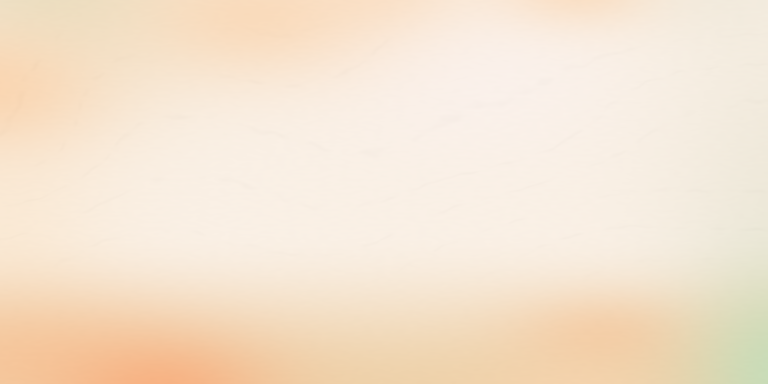
Reproduce this background procedurally as a WebGL 1 fragment shader.

```glsl
precision highp float;
// Soft cream backdrop with blurred peach, tan and mint glows near its edges.
// Elliptical Gaussian glows are layered over a vertical wash, then gradient
// noise adds faint broken contours and a fine horizontal paper grain.

uniform vec2 u_resolution;

const vec3 CREAM = vec3(0.978, 0.940, 0.898);
const vec3 BLUSH = vec3(0.980, 0.944, 0.922);
const vec3 IVORY = vec3(0.980, 0.905, 0.810);
const vec3 LINEN = vec3(0.925, 0.905, 0.845);
const vec3 SAND = vec3(0.930, 0.815, 0.655);
const vec3 SAGE = vec3(0.905, 0.865, 0.745);
const vec3 MINT = vec3(0.775, 0.865, 0.725);
const vec3 PEACH = vec3(0.980, 0.835, 0.690);
const vec3 APRICOT = vec3(0.965, 0.775, 0.605);
const vec3 CORAL = vec3(0.975, 0.675, 0.485);

vec2 hashGradient(vec2 cell) {
  float h = fract(sin(dot(cell, vec2(127.1, 311.7))) * 43758.5);
  return vec2(cos(6.2832 * h), sin(6.2832 * h));
}

// Gradient noise, roughly -0.7 to 0.7
float gradientNoise(vec2 p) {
  vec2 i = floor(p);
  vec2 f = p - i;
  vec2 w = f * f * f * (f * (f * 6.0 - 15.0) + 10.0);
  vec2 e = vec2(1.0, 0.0);
  float a = dot(hashGradient(i), f);
  float b = dot(hashGradient(i + e.xy), f - e.xy);
  float c = dot(hashGradient(i + e.yx), f - e.yx);
  float d = dot(hashGradient(i + e.xx), f - e.xx);
  return mix(mix(a, b, w.x), mix(c, d, w.x), w.y);
}

// Blend an elliptical Gaussian spot over a colour
vec3 addGlow(vec3 base, vec2 p, vec2 center, vec2 radius, vec3 tint, float strength) {
  vec2 d = (p - center) / radius;
  return mix(base, tint, strength * exp(-dot(d, d)));
}

// Thin lines where a smooth field crosses evenly spaced levels
float contourLines(float field, float spacing) {
  float toLevel = abs(fract(field / spacing) - 0.5);
  return 1.0 - smoothstep(0.0, 0.07, toLevel);
}

vec3 background(vec2 p) {
  vec3 color = CREAM;

  // Pale middle and muted right side
  color = addGlow(color, p, vec2(1.25, 0.80), vec2(0.40, 0.22), BLUSH, 0.9);
  color = addGlow(color, p, vec2(0.00, 0.40), vec2(0.28, 0.30), IVORY, 0.7);
  color = addGlow(color, p, vec2(2.08, 0.45), vec2(0.33, 0.50), LINEN, 0.85);

  // Warm wash along the bottom
  float wash = 1.0 - smoothstep(-0.02, 0.40, p.y);
  color = mix(color, SAND, 0.95 * wash);

  // Upper glows
  color = addGlow(color, p, vec2(0.15, 1.05), vec2(0.38, 0.26), SAGE, 0.9);
  color = addGlow(color, p, vec2(0.66, 0.96), vec2(0.34, 0.17), PEACH, 0.75);
  color = addGlow(color, p, vec2(1.00, 1.03), vec2(0.22, 0.11), PEACH, 0.45);
  color = addGlow(color, p, vec2(-0.04, 0.77), vec2(0.32, 0.17), PEACH, 0.95);
  color = addGlow(color, p, vec2(1.51, 1.03), vec2(0.22, 0.10), PEACH, 0.65);
  color = addGlow(color, p, vec2(1.88, 1.04), vec2(0.20, 0.15), LINEN, 0.5);

  // Lower glows
  color = addGlow(color, p, vec2(0.02, 0.07), vec2(0.42, 0.16), APRICOT, 0.85);
  color = addGlow(color, p, vec2(0.42, -0.03), vec2(0.28, 0.15), CORAL, 0.85);
  color = addGlow(color, p, vec2(1.58, 0.13), vec2(0.24, 0.10), APRICOT, 0.60);
  color = addGlow(color, p, vec2(1.50, -0.02), vec2(0.24, 0.08), PEACH, 0.5);
  color = addGlow(color, p, vec2(2.04, 0.02), vec2(0.23, 0.25), MINT, 0.95);
  return color;
}

void main() {
  // Height is one unit; width is stretched to two
  vec2 p = gl_FragCoord.xy / u_resolution * vec2(2.0, 1.0);
  vec3 color = background(p);

  // Faint contours, broken up and kept to the pale middle
  float field = p.y - 0.25 * p.x + 0.30 * gradientNoise(p * vec2(1.6, 2.4) + 3.0);
  field += 0.012 * gradientNoise(p * 24.0);
  float gaps = smoothstep(-0.2, 0.3, gradientNoise(p * vec2(14.0, 30.0)));
  float middle = smoothstep(0.22, 0.40, p.y) * (1.0 - smoothstep(0.85, 0.98, p.y));
  color -= 0.010 * contourLines(field, 0.14) * gaps * middle;

  // Paper grain
  color += 0.005 * gradientNoise(p * vec2(35.0, 110.0));

  gl_FragColor = vec4(clamp(color, 0.0, 1.0), 1.0);
}
```
